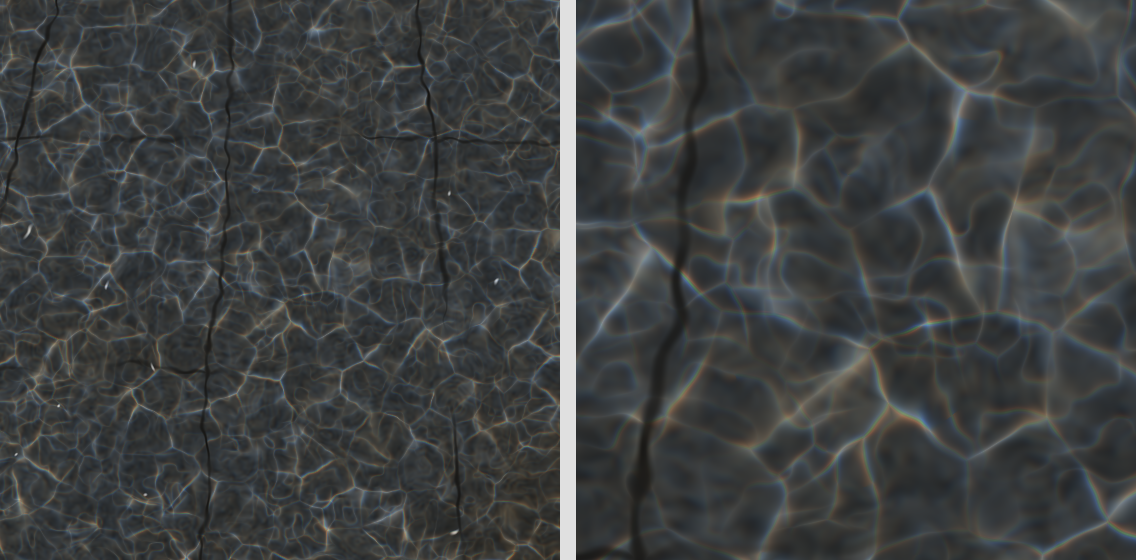
Left, the full canvas; right, a detail of the centre.
A WebGL 2 fragment shader for this texture:

```glsl
#version 300 es
precision highp float;

#define CELLS 13.5
#define LINE_WIDTH 0.058
#define LINE_GAIN 0.23
#define RIPPLE_GAIN 0.095
#define GRAIN_GAIN 0.10
#define DISPERSION 0.0014
#define CRACK_WIDTH 0.0032
#define GLINT_GRID 13.0
#define DEEP vec3(0.122, 0.133, 0.139)
#define COOL vec3(0.94, 1.00, 1.06)
#define WARM vec3(1.08, 1.00, 0.84)

uniform vec2 u_resolution;
out vec4 fragColor;

vec2 hash2(vec2 p) {
    vec3 q = fract(p.xyx * vec3(0.1031, 0.1030, 0.0973));
    q += dot(q, q.yzx + 33.33);
    return fract((q.xx + q.yz) * q.zy);
}

float noise(vec2 p) {
    vec2 i = floor(p), f = fract(p);
    f = f * f * (3.0 - 2.0 * f);
    float low = mix(hash2(i).x, hash2(i + vec2(1, 0)).x, f.x);
    float high = mix(hash2(i + vec2(0, 1)).x, hash2(i + vec2(1, 1)).x, f.x);
    return mix(low, high, f.y);
}

vec2 noise2(vec2 p) {
    return vec2(noise(p), noise(p + vec2(37.2, 91.7))) - 0.5;
}

// x: distance to the nearest centre, y: gap to the second nearest
vec2 cellular(vec2 p) {
    vec2 cell = floor(p), f = fract(p);
    float first = 8.0, second = 8.0;
    for (int y = -1; y <= 1; y++)
    for (int x = -1; x <= 1; x++) {
        vec2 o = vec2(x, y);
        float d = length(o + hash2(cell + o + 50.0) - f);
        second = min(second, max(first, d));
        first = min(first, d);
    }
    return vec2(first, second - first);
}

float ridge(float n, float sharpness) {
    return pow(1.0 - abs(2.0 * n - 1.0), sharpness);
}

// Light focused by the water surface
float caustics(vec2 p) {
    vec2 q = p + 0.017 * noise2(p * 13.0) + 0.008 * noise2(p * 38.0) + 0.003 * noise2(p * 85.0);
    vec2 coarse = cellular(q * CELLS * vec2(1.0, 1.1));
    vec2 fine = cellular(q * CELLS * 2.1 + 17.0);

    // Broken lines with brighter knots
    float power = smoothstep(0.3, 0.9, 0.5 * noise(p * 16.0 + 5.0) + 0.5 * noise(p * 48.0));
    float width = LINE_WIDTH * mix(0.7, 1.6, noise(p * 30.0));
    float light = LINE_GAIN * exp(-coarse.y / width) * (0.3 + 1.3 * power);
    float patches = smoothstep(0.5, 0.85, noise(p * 19.0 + 71.0));
    light += 0.6 * LINE_GAIN * exp(-fine.y / 0.1) * patches;

    // Curled filaments and faint rings inside the cells
    vec2 curl = q + 0.02 * noise2(q * 30.0 + 9.0);
    float filaments = ridge(noise(curl * 48.0), 4.0) * (0.2 + 1.3 * noise(p * 24.0));
    float rings = 0.5 + 0.5 * sin(coarse.x * 34.0 + 12.0 * noise(p * 26.0));
    light += RIPPLE_GAIN * filaments + 0.03 * rings * noise(p * 28.0 + 3.0);

    float grain = 0.55 * noise(curl * vec2(80.0, 95.0)) + 0.45 * noise(q * 150.0 + 13.0);
    return light + GRAIN_GAIN * grain;
}

// Dark joint of varying width; d is the distance to its axis
float crack(float d, vec2 p) {
    float width = CRACK_WIDTH * mix(0.1, 1.7, noise(p * 38.0 + 40.0));
    float core = 1.0 - smoothstep(0.2 * width, width + 0.0025, d);
    float depth = mix(0.35, 0.95, noise(p * 30.0 + 4.0));
    return depth * core + 0.15 * exp(-d / 0.009);
}

float joints(vec2 p) {
    vec2 w = p + 0.028 * noise2(p * 8.0 + 23.0) + 0.012 * noise2(p * 42.0);
    float spacing = mix(0.47, 0.33, p.y);
    float u = (w.x - mix(0.36, 0.42, p.y)) / spacing;
    float v = (w.y - 0.345) / 0.405;
    vec2 d = abs(fract(vec2(u, v) + 0.5) - 0.5) * vec2(spacing, 0.405);
    float upright = crack(d.x, p) * smoothstep(0.1, 0.6, noise(p * 6.0 + 12.0));
    float level = crack(d.y, p + 7.0) * smoothstep(0.3, 0.8, noise(p * 7.0 + 31.0));
    return max(upright, 0.8 * level);
}

// Sparse small reflections, denser towards the bottom
float glints(vec2 p) {
    vec2 g = p * GLINT_GRID, id = floor(g);
    vec2 r = hash2(id + 11.0), s = hash2(id + 83.0);
    vec2 d = (fract(g) - 0.35 - 0.3 * s) / GLINT_GRID;
    float a = (r.y - 0.5) * 1.6;
    d = mat2(cos(a), sin(a), -sin(a), cos(a)) * d;
    d += 0.008 * noise2(p * 60.0);
    float shape = length(d / vec2(0.0032, mix(0.004, 0.015, s.x * s.x)));
    return step(mix(0.88, 0.97, p.y), r.x) * (1.0 - smoothstep(0.1, 1.3, shape));
}

void main() {
    vec2 p = gl_FragCoord.xy / u_resolution.y;

    // Each channel is refracted by a slightly different amount
    vec2 shift = DISPERSION * normalize(noise2(p * 28.0) + vec2(0.05, 0.11));
    vec3 light = vec3(caustics(p - shift), caustics(p), caustics(p + shift));

    float warmth = 0.3 * noise(p * 9.0 + 61.0) + 0.7 * noise(p * 46.0);
    vec3 color = DEEP + light * mix(COOL, WARM, smoothstep(0.35, 0.75, warmth));

    // Stained stone towards one corner
    float stain = 0.4 * smoothstep(0.5, 0.9, noise(p * 5.0 + 19.0));
    stain += smoothstep(0.35, 0.0, length(p - vec2(1.0, 0.05)));
    color *= mix(vec3(1.0), vec3(1.02, 0.94, 0.84), min(stain, 1.0));
    color = mix(color, vec3(0.21, 0.22, 0.228), 0.15 * p.y);

    color = mix(color, vec3(0.09, 0.087, 0.08), joints(p));
    color += 0.5 * glints(p);
    fragColor = vec4(color, 1.0);
}
```
